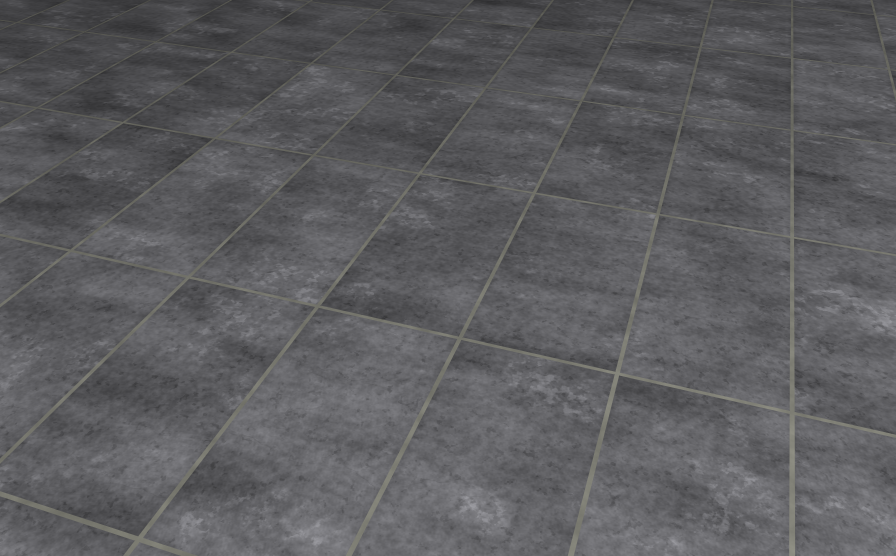
Reproduce this texture procedurally as a Shadertoy shader.

```glsl
const vec3 STONE_TINT = vec3(0.99, 0.99, 1.025);
const vec3 GROUT_COLOR = vec3(0.455, 0.455, 0.42);
const vec2 TILE_SIZE = vec2(1.0, 2.0);
const float GROUT_HALF_WIDTH = 0.0135;

float hash(vec2 p) {
    return fract(sin(dot(p, vec2(127.1, 311.7))) * 43758.5453);
}

float valueNoise(vec2 p) {
    vec2 i = floor(p), f = fract(p);
    f = f * f * (3.0 - 2.0 * f);
    return mix(mix(hash(i), hash(i + vec2(1, 0)), f.x),
               mix(hash(i + vec2(0, 1)), hash(i + vec2(1, 1)), f.x), f.y);
}

// Layered noise centred on zero; layers finer than the footprint fade out
float fbm(vec2 p, float footprint, float gain) {
    float sum = 0.0, amplitude = 0.5;
    for (int i = 0; i < 6; i++) {
        float keep = 1.0 - smoothstep(0.5, 1.3, footprint);
        sum += amplitude * keep * (valueNoise(p) - 0.5);
        p = mat2(1.6, 1.2, -1.2, 1.6) * p + 7.3;
        footprint *= 2.0;
        amplitude *= gain;
    }
    return sum;
}

// Maps the canvas (0 to 1) onto the floor plane, measured in tiles
vec2 canvasToFloor(vec2 uv) {
    mat3 floorToCanvas = mat3(0.1566, -0.0891, -0.056,
                              0.2829,  0.4991,  0.320,
                              0.8841,  0.2573,  1.000);
    vec3 q = inverse(floorToCanvas) * vec3(uv, 1.0);
    return q.xy / q.z;
}

// Share of a pixel of the given width that is covered by a line
float lineCoverage(float d, float halfWidth, float pixel) {
    float low = max(d - 0.5 * pixel, -halfWidth);
    float high = min(d + 0.5 * pixel, halfWidth);
    return clamp((high - low) / pixel, 0.0, 1.0);
}

// Brightness of weathered slate
float stoneShade(vec2 p, float footprint) {
    float clouds = fbm(p * vec2(1.5, 2.3), footprint * 2.0, 0.55);
    float streaks = fbm(p * vec2(2.0, 6.5) + 31.0, footprint * 5.0, 0.5);
    float grain = fbm(p * 27.0 + 11.0, footprint * 27.0, 0.75);
    float worn = smoothstep(0.02, 0.22, fbm(p * vec2(2.2, 3.0) + 53.0, footprint * 2.6, 0.6));
    float flakes = smoothstep(-0.02, 0.2, fbm(p * 17.0 + 71.0, footprint * 17.0, 0.7));
    float pits = smoothstep(0.12, 0.3, fbm(p * 21.0 + 97.0, footprint * 21.0, 0.7));
    float vein = abs(fbm(p * vec2(1.3, 2.4) + 19.0, footprint * 2.0, 0.5));
    float crack = (1.0 - smoothstep(0.0, 0.008 + footprint, vein)) * smoothstep(0.0, 0.15, clouds);

    return 0.375 + 0.20 * clouds + 0.12 * streaks + 0.12 * grain
         + worn * (0.025 + 0.08 * flakes) - 0.05 * pits - 0.025 * crack;
}

// Light falls off towards the far left
float floorLight(vec2 uv) {
    return 1.04 - 0.36 * uv.y * uv.y + 0.12 * uv.x;
}

void mainImage(out vec4 fragColor, in vec2 fragCoord) {
    vec2 uv = fragCoord / iResolution.xy;
    vec2 tilePos = canvasToFloor(uv);
    vec2 floorPos = tilePos * TILE_SIZE;
    vec2 dx = dFdx(floorPos), dy = dFdy(floorPos);
    vec2 pixel = sqrt(dx * dx + dy * dy);
    float footprint = 0.5 * (pixel.x + pixel.y);

    // Each tile shows its own piece of stone
    vec2 tileId = floor(tilePos);
    vec2 local = fract(tilePos) * TILE_SIZE;
    vec2 offset = 40.0 * vec2(hash(tileId), hash(tileId + 5.7));
    float shade = stoneShade(local + offset, footprint);
    shade += 0.025 * (hash(tileId + 9.1) - 0.5);

    // Edges are slightly darker where they meet the joint
    vec2 edge = (0.5 - abs(fract(tilePos) - 0.5)) * TILE_SIZE;
    shade *= mix(0.93, 1.0, smoothstep(0.0, 0.07, min(edge.x, edge.y)));

    // Grout joints with faint staining
    float joint = max(lineCoverage(edge.x, GROUT_HALF_WIDTH, pixel.x),
                      lineCoverage(edge.y, GROUT_HALF_WIDTH, pixel.y));
    vec3 grout = GROUT_COLOR * (1.0 + 0.25 * fbm(floorPos * 9.0, footprint * 9.0, 0.6));

    vec3 color = mix(shade * STONE_TINT, grout, joint) * floorLight(uv);
    fragColor = vec4(clamp(color, 0.0, 1.0), 1.0);
}
```
